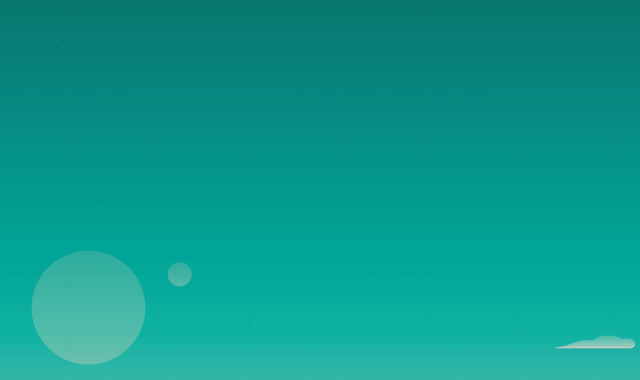
A WebGL 2 fragment shader for this background:

```glsl
#version 300 es
precision highp float;
// A calm teal sky brightening towards the horizon, with a faint drafting grid,
// two pale translucent discs and one flat-bottomed cloud at the lower right.
// Lengths are fractions of the canvas height; shapes are distance based.

#define GRID_STEP 0.2375
#define GRID_STRENGTH 0.07
#define BAND_STRENGTH 0.008
#define BIG_DISC vec3(0.2328, 0.1905, 0.1497)
#define SMALL_DISC vec3(0.4730, 0.2780, 0.0316)
#define CLOUD_TIP vec2(1.463, 0.0835)
#define CLOUD_LENGTH 0.2085

uniform vec2 u_resolution;
out vec4 outColor;

const vec3 PALE = vec3(0.85, 0.82, 0.72);
const vec3 GRID_INK = vec3(0.30, 0.42, 0.40);

float hash(float n) {
    return fract(sin(n * 127.1) * 43758.5453);
}

// Coverage of a signed distance, one pixel wide
float cover(float d, float px) {
    return clamp(0.5 - d / px, 0.0, 1.0);
}

vec3 skyColor(float y) {
    vec3 c = mix(vec3(0.20, 0.715, 0.655), vec3(0.065, 0.70, 0.645), smoothstep(0.0, 0.13, y));
    c = mix(c, vec3(0.005, 0.645, 0.595), smoothstep(0.08, 0.35, y));
    c = mix(c, vec3(0.025, 0.55, 0.515), clamp((y - 0.35) / 0.32, 0.0, 1.0));
    return mix(c, vec3(0.03, 0.465, 0.435), clamp((y - 0.67) / 0.33, 0.0, 1.0));
}

// Thin lines repeated at a given spacing in both directions
float gridLines(vec2 p, float spacing, float px) {
    vec2 d = abs(fract(p / spacing + 0.5) - 0.5) * spacing;
    return max(cover(d.x - 0.0010, px), cover(d.y - 0.0010, px));
}

// Translucent disc, denser towards its lower edge
vec3 addDisc(vec3 color, vec2 p, vec3 disc, float px) {
    vec2 q = p - disc.xy;
    float rise = clamp(q.y / disc.z * 0.5 + 0.5, 0.0, 1.0);
    float alpha = mix(0.38, 0.20, rise);
    return mix(color, PALE, alpha * cover(length(q) - disc.z, px));
}

// Height of a half ellipse standing on a given base
float dome(float x, float center, float halfWidth, float base, float rise) {
    float t = (x - center) / halfWidth;
    return abs(t) < 1.0 ? base + rise * sqrt(1.0 - t * t) : 0.0;
}

vec3 addCloud(vec3 color, vec2 p, float px) {
    vec2 q = (p - CLOUD_TIP) / CLOUD_LENGTH;
    float unit = px / CLOUD_LENGTH;
    // Upper outline: tapered tail, tall middle dome, rounded end
    float top = 0.012 + 0.09 * smoothstep(0.0, 0.38, q.x);
    top *= 1.0 - step(0.6, q.x);
    top = max(top, dome(q.x, 0.66, 0.18, 0.09, 0.07));
    top = max(top, dome(q.x, 0.89, 0.11, 0.063, 0.062));
    float corner = max(q.x - 0.937, 0.0) / 0.063;
    float bottom = 0.063 * (1.0 - sqrt(max(1.0 - corner * corner, 0.0)));
    float d = max(max(q.y - top, bottom - q.y), max(-q.x, q.x - 1.0));
    float mask = cover(d, unit);
    // Pale body with a bright rosy underside
    vec3 body = mix(vec3(0.58, 0.79, 0.73), vec3(0.34, 0.75, 0.69), smoothstep(0.0, 0.15, q.y));
    float rim = 1.0 - smoothstep(0.008, 0.026, q.y - bottom);
    body = mix(body, vec3(0.88, 0.77, 0.77), rim * 0.85);
    return mix(color, body, mask);
}

void main() {
    float px = 1.0 / u_resolution.y;
    vec2 p = gl_FragCoord.xy * px;
    vec3 color = skyColor(p.y);

    // Soft horizontal bands
    float row = p.y * 75.0;
    float band = mix(hash(floor(row)), hash(floor(row) + 1.0), smoothstep(0.0, 1.0, fract(row)));
    color += (band - 0.5) * BAND_STRENGTH;

    color = addDisc(color, p, BIG_DISC, px);
    color = addDisc(color, p, SMALL_DISC, px);

    // Coarse and fine grid
    vec2 g = p - vec2(0.4167, 0.075);
    float lines = max(gridLines(g, GRID_STEP, px), 0.35 * gridLines(g, GRID_STEP * 0.1, px));
    color = mix(color, GRID_INK, lines * GRID_STRENGTH);

    // Two tiny dark specks
    float speck = min(length(p - vec2(0.1667, 0.893)), length(p - vec2(0.2665, 0.465)));
    color *= 1.0 - 0.25 * cover(speck - 0.0018, px);

    color = addCloud(color, p, px);
    outColor = vec4(color, 1.0);
}
```
